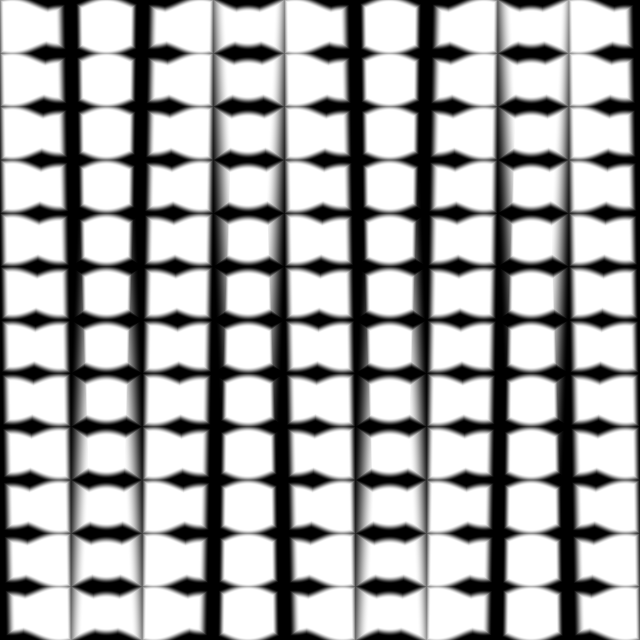
This pattern is drawn by a Shadertoy shader. Its source:

```glsl
// A grid of white tiles with soft black joints. The joint width follows the
// absolute value of a wave across plus a ramp upwards, so the joints swell
// to cusps where that sum is zero and thin out where it is large.

const float TAU = 6.2831853;
const vec2 TILES = vec2(9.0, 12.0);   // repeats across and down

const float WAVE_CYCLES = 6.78;       // waves across the canvas
const float WAVE_PHASE = 0.128;       // in cycles
const float RAMP_SLOPE = 1.5;         // wave offset gained over the height

const float THINNING = 0.12;          // joint width lost per unit of swell
const float JOINT_DARK = 0.10;        // widest solid black, in tile units
const float JOINT_LIGHT = 0.25;       // where the bevel reaches white

// Distance to the nearest tile border, in tile units (0 to 0.5).
float borderDistance(vec2 uv, vec2 tiles) {
    vec2 cell = fract(uv * tiles);
    vec2 edge = min(cell, 1.0 - cell);
    return min(edge.x, edge.y);
}

// Folded wave: unequal arcs that trade size from bottom to top.
float foldedWave(vec2 uv, float cycles, float phase, float slope) {
    float wave = cos(TAU * (cycles * uv.x - phase));
    float ramp = slope * (uv.y - 0.5);
    return abs(wave + ramp);
}

// Soft bevel from black joint to white tile.
float bevel(float dist, float swell) {
    return smoothstep(JOINT_DARK, JOINT_LIGHT, dist + THINNING * swell);
}

void mainImage(out vec4 fragColor, in vec2 fragCoord) {
    vec2 uv = fragCoord / iResolution.xy;
    float swell = foldedWave(uv, WAVE_CYCLES, WAVE_PHASE, RAMP_SLOPE);
    float shade = bevel(borderDistance(uv, TILES), swell);
    fragColor = vec4(vec3(shade), 1.0);
}
```
